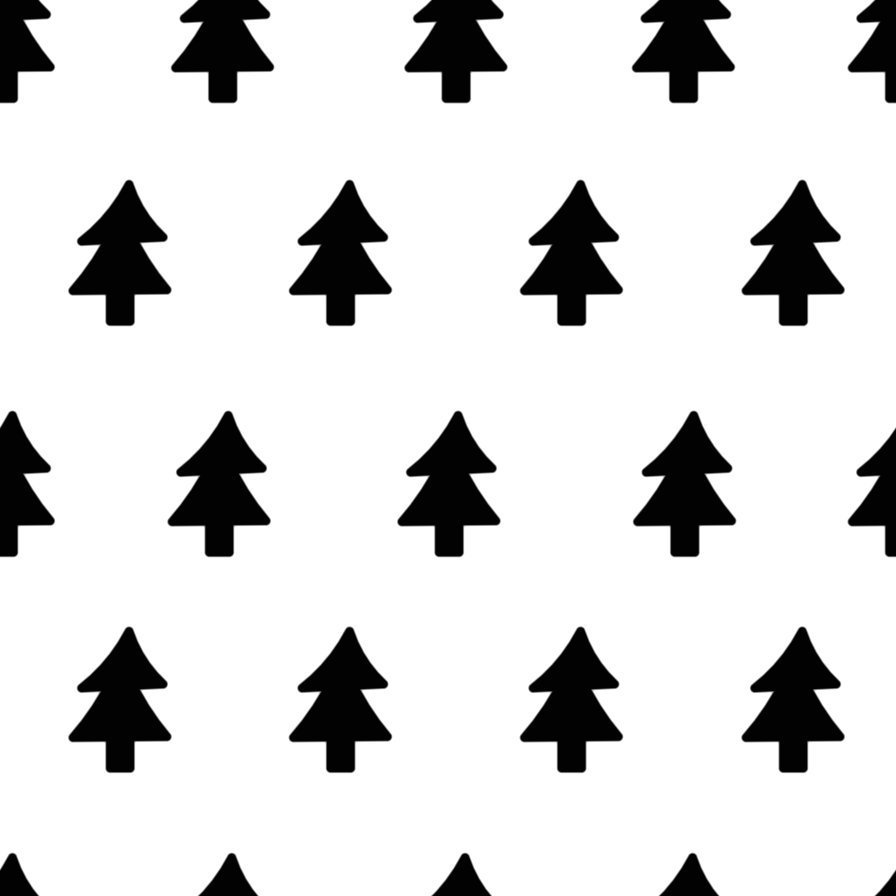
Reproduce this pattern procedurally as a WebGL 1 fragment shader.

```glsl
precision highp float;
// Staggered rows of solid black fir trees on white, four across and four down.
// Each tree is a distance field: two rounded tiers with sagging sides, plus a trunk.
// Small per-tree shifts loosen the grid; cell indices wrap, so the canvas tiles.

uniform vec2 u_resolution;

const float GRID = 4.0;                       // trees across and rows down
const float TREE_HEIGHT = 0.1634;             // in canvas units
const vec2 EVEN_START = vec2(0.1289, 0.2188); // first tree centre, even rows
const float ODD_START_X = 0.0039;             // first tree centre, odd rows
const float SHIFT_UNIT = 1.0 / 768.0;         // scale of the shifts below
const vec4 SHIFT_EVEN = vec4(4.0, 1.0, 7.0, 5.0);
const vec4 SHIFT_ROW1 = vec4(0.0, -7.0, -2.0, 8.0);
const vec4 SHIFT_ROW3 = vec4(0.0, -4.0, 4.0, 7.0);
const vec4 ROW_SHIFT = vec4(0.5, -6.5, -0.5, -1.5);
const float ROUNDING = 0.03;                  // corner radius, in tree heights
const float SAG = 0.055;                      // inward bend of the tier sides
const float NOTCH_BLEND = 0.012;              // softening where parts join
const float EDGE_SOFTNESS = 0.0014;
const vec3 PAPER = vec3(1.0);
const vec3 INK = vec3(0.006);

// Picks one component of a vec4 by index.
float pick(vec4 values, float index) {
  return dot(values, vec4(equal(vec4(index), vec4(0.0, 1.0, 2.0, 3.0))));
}

// Adds one polygon edge to the squared distance and the inside sign.
void addEdge(vec2 p, vec2 a, vec2 b, inout float dist2, inout float side) {
  vec2 e = b - a;
  vec2 w = p - a;
  vec2 nearest = w - e * clamp(dot(w, e) / dot(e, e), 0.0, 1.0);
  dist2 = min(dist2, dot(nearest, nearest));
  bvec3 crossing = bvec3(p.y >= a.y, p.y < b.y, e.x * w.y > e.y * w.x);
  if (all(crossing) || all(not(crossing))) side = -side;
}

vec2 bezier(vec2 a, vec2 control, vec2 b, float t) {
  return mix(mix(a, control, t), mix(control, b, t), t);
}

// Adds a side from a to b, bowed to the right of its direction of travel.
void addSaggingSide(vec2 p, vec2 a, vec2 b, inout float dist2, inout float side) {
  vec2 along = normalize(b - a);
  vec2 control = 0.5 * (a + b) + SAG * vec2(along.y, -along.x);
  vec2 previous = a;
  for (int i = 1; i <= 5; i++) {
    vec2 next = bezier(a, control, b, float(i) / 5.0);
    addEdge(p, previous, next, dist2, side);
    previous = next;
  }
}

float tier(vec2 p, vec2 apex, vec2 left, vec2 right) {
  float dist2 = 1e3;
  float side = 1.0;
  addSaggingSide(p, apex, right, dist2, side);
  addEdge(p, right, left, dist2, side);
  addSaggingSide(p, left, apex, dist2, side);
  return side * sqrt(dist2) - ROUNDING;
}

float roundedBox(vec2 p, vec2 halfSize) {
  vec2 q = abs(p) - halfSize + ROUNDING;
  return length(max(q, 0.0)) + min(max(q.x, q.y), 0.0) - ROUNDING;
}

float smoothMin(float a, float b, float k) {
  float h = max(k - abs(a - b), 0.0) / k;
  return min(a, b) - 0.25 * h * h * k;
}

// Tree of height 1, with the foot of its trunk at the origin.
float tree(vec2 p) {
  float upper = tier(p, vec2(0.061, 0.965), vec2(-0.263, 0.577), vec2(0.293, 0.604));
  float lower = tier(p, vec2(0.008, 0.78), vec2(-0.322, 0.239), vec2(0.319, 0.245));
  float trunk = roundedBox(p - vec2(0.0, 0.2), vec2(0.098, 0.2));
  return smoothMin(smoothMin(upper, lower, NOTCH_BLEND), trunk, NOTCH_BLEND);
}

void main() {
  vec2 uv = gl_FragCoord.xy / u_resolution;

  // Wrapped row, then wrapped column within that row
  float y = (uv.y - EVEN_START.y) * GRID + 0.5;
  float row = mod(floor(y), GRID);
  bool isOdd = mod(row, 2.0) > 0.5;
  float startX = isOdd ? ODD_START_X : EVEN_START.x;
  float x = (uv.x - startX) * GRID + 0.5;
  float column = mod(floor(x), GRID);

  // Uneven placement of each tree
  vec4 rowShifts = isOdd ? (row < 2.0 ? SHIFT_ROW1 : SHIFT_ROW3) : SHIFT_EVEN;
  vec2 shift = SHIFT_UNIT * vec2(pick(rowShifts, column), pick(ROW_SHIFT, row));
  vec2 local = (fract(vec2(x, y)) - 0.5) / GRID - shift;

  // Ink coverage with a soft edge
  float d = TREE_HEIGHT * tree(local / TREE_HEIGHT + vec2(0.0, 0.5));
  float soft = max(EDGE_SOFTNESS, 0.7 / u_resolution.y);
  gl_FragColor = vec4(mix(INK, PAPER, smoothstep(-soft, soft, d)), 1.0);
}
```
